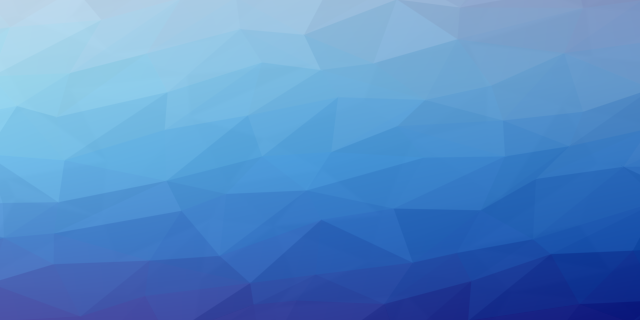
Reproduce this background procedurally as a Shadertoy shader.

```glsl
const float SLOPE = 0.17;   // upward tilt of the mesh rows
const float JITTER = 0.68;  // vertex displacement, in cells

float hash(vec2 p) {
    return fract(sin(dot(p, vec2(127.1, 311.7))) * 43758.5453);
}

float cross2(vec2 a, vec2 b) {
    return a.x * b.y - a.y * b.x;
}

// Jittered grid vertex, sheared along the slope
vec2 meshVertex(vec2 id, vec2 cell, float seed) {
    vec2 offset = vec2(hash(id + seed), hash(id + seed + 37.2)) - 0.5;
    vec2 v = (id + JITTER * offset) * cell;
    return v + vec2(0.0, SLOPE * v.x);
}

// True when the line a-b separates c from d
bool separates(vec2 a, vec2 b, vec2 c, vec2 d) {
    return cross2(b - a, c - a) * cross2(b - a, d - a) < 0.0;
}

float edgeDistance(vec2 p, vec2 a, vec2 b) {
    return cross2(b - a, p - a) / max(length(b - a), 1e-4);
}

// Antialiased triangle coverage
float coverage(vec2 p, vec2 a, vec2 b, vec2 c, float blur) {
    float facing = sign(cross2(b - a, c - a));
    float inside = min(edgeDistance(p, a, b) * facing,
                   min(edgeDistance(p, b, c) * facing,
                       edgeDistance(p, c, a) * facing));
    return smoothstep(-blur, blur, inside);
}

// Weighted facet: xy = centroid, z = random shade, w = weight
vec4 facet(vec2 p, vec2 a, vec2 b, vec2 c, float shade, float blur) {
    return vec4((a + b + c) / 3.0, shade, 1.0) * coverage(p, a, b, c, blur);
}

// Centroid and shade of the facet under p
vec3 triangleMesh(vec2 p, vec2 cell, float seed, float blur) {
    vec2 base = floor(vec2(p.x, p.y - SLOPE * p.x) / cell);
    vec4 sum = vec4(p, 0.5, 1.0) * 1e-3;
    for (int j = -1; j <= 1; j++) {
        for (int i = -1; i <= 1; i++) {
            vec2 id = base + vec2(i, j);
            vec2 a = meshVertex(id, cell, seed);
            vec2 b = meshVertex(id + vec2(1, 0), cell, seed);
            vec2 c = meshVertex(id + vec2(1, 1), cell, seed);
            vec2 d = meshVertex(id + vec2(0, 1), cell, seed);
            float shade1 = hash(id + seed + 5.3);
            float shade2 = hash(id + seed + 71.9);

            // Split along a diagonal that stays inside the quad
            bool splitAC = separates(a, c, b, d) &&
                (!separates(b, d, a, c) || hash(id + seed + 13.7) > 0.5);
            if (splitAC) {
                sum += facet(p, a, b, c, shade1, blur);
                sum += facet(p, a, c, d, shade2, blur);
            } else {
                sum += facet(p, a, b, d, shade1, blur);
                sum += facet(p, b, c, d, shade2, blur);
            }
        }
    }
    return sum.xyz / sum.w;
}

// Five evenly spaced colour stops, bottom to top
vec3 ramp(float y, vec3 c0, vec3 c1, vec3 c2, vec3 c3, vec3 c4) {
    float t = y * 4.0;
    vec3 color = mix(c0, c1, clamp(t, 0.0, 1.0));
    color = mix(color, c2, clamp(t - 1.0, 0.0, 1.0));
    color = mix(color, c3, clamp(t - 2.0, 0.0, 1.0));
    return mix(color, c4, clamp(t - 3.0, 0.0, 1.0));
}

// Pale upper left to navy lower right, violet in the other corners
vec3 backdrop(vec2 uv) {
    vec3 left = ramp(uv.y, vec3(0.31, 0.31, 0.65), vec3(0.30, 0.53, 0.81),
        vec3(0.45, 0.75, 0.91), vec3(0.62, 0.85, 0.93), vec3(0.76, 0.85, 0.92));
    vec3 middle = ramp(uv.y, vec3(0.17, 0.22, 0.58), vec3(0.18, 0.42, 0.75),
        vec3(0.27, 0.59, 0.84), vec3(0.46, 0.72, 0.88), vec3(0.62, 0.76, 0.87));
    vec3 right = ramp(uv.y, vec3(0.04, 0.07, 0.47), vec3(0.06, 0.28, 0.64),
        vec3(0.19, 0.45, 0.75), vec3(0.38, 0.58, 0.78), vec3(0.50, 0.57, 0.75));
    vec3 color = mix(left, middle, clamp(uv.x * 2.0, 0.0, 1.0));
    return mix(color, right, clamp(uv.x * 2.0 - 1.0, 0.0, 1.0));
}

void mainImage(out vec4 fragColor, in vec2 fragCoord) {
    vec2 p = fragCoord / iResolution.y;
    vec2 canvas = vec2(iResolution.x / iResolution.y, 1.0);
    float blur = 0.8 / iResolution.y;

    // Main facets over a smooth gradient
    vec3 large = triangleMesh(p, vec2(0.25, 0.125), 3.0, blur);
    vec3 color = mix(backdrop(p / canvas), backdrop(large.xy / canvas), 0.65);
    color += (large.z - 0.5) * 0.035;

    // Faint secondary facets
    vec3 faint = triangleMesh(p, vec2(0.31, 0.16), 19.0, 3.0 * blur);
    color += (faint.z - 0.5) * 0.014;

    fragColor = vec4(clamp(color, 0.0, 1.0), 1.0);
}
```
